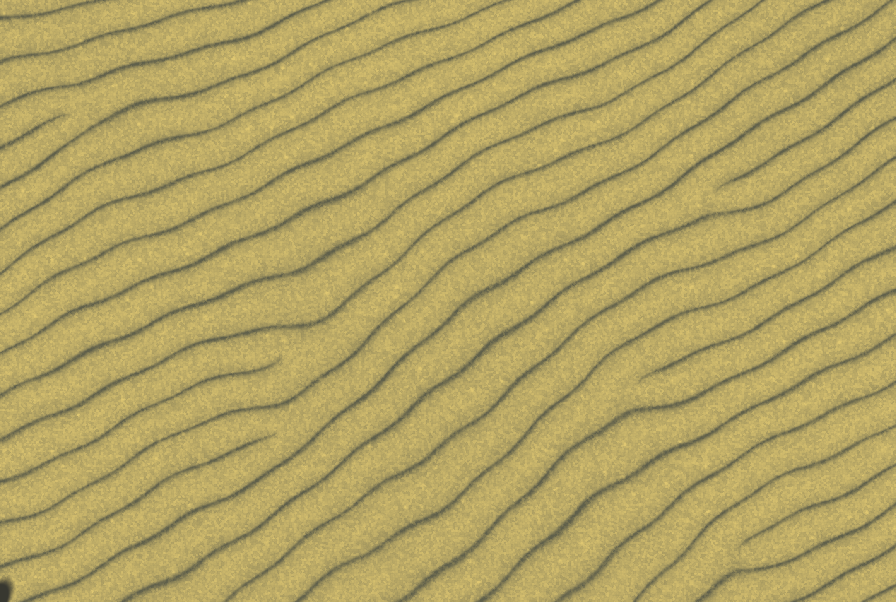
Give the GLSL for this texture, as a Shadertoy shader.

```glsl
// Wind-rippled golden sand: wavy diagonal ridges with forks, thin shadows and grain.

vec2 hash2(vec2 p) {
    vec3 q = fract(p.xyx * vec3(0.1031, 0.1030, 0.0973));
    q += dot(q, q.yzx + 33.33);
    return fract((q.xx + q.yz) * q.zy);
}

// Cellular noise: x = distance to the nearest grain, y = its random tone
vec2 grains(vec2 p) {
    vec2 cell = floor(p), nearest = vec2(9.0, 0.0);
    for (int j = -1; j <= 1; j++)
    for (int i = -1; i <= 1; i++) {
        vec2 id = cell + vec2(i, j);
        vec2 rnd = hash2(id);
        float d = length(id + 0.15 + 0.7 * rnd - p);
        if (d < nearest.x) nearest = vec2(d, hash2(id + 71.7).x);
    }
    return nearest;
}

// Forks in the ripples: position, and the side that gains a ridge (1 right, -1 left)
const vec3 FORKS[6] = vec3[6](
    vec3(1.19, 0.68, 1.0), vec3(1.06, 0.36, 1.0), vec3(1.23, 0.08, 1.0),
    vec3(0.46, 0.28, -1.0), vec3(0.47, 0.41, -1.0), vec3(0.12, 0.81, -1.0));

// x = ripple phase, whole numbers at the shadows; y = shadow strength
vec2 ripples(vec2 p) {
    float bow = sin(3.1416 * p.x / 1.49);
    float phase = 14.0 * p.y - 7.2 * p.x - 0.12;
    phase += bow * (4.4 * (p.y * p.y - p.y) + 1.05);

    // Local sag and small meanders
    vec2 sag = p - vec2(0.47, 0.40);
    phase += 0.6 * exp(-20.0 * dot(sag, sag));
    phase += 0.12 * sin(9.0 * p.x + 5.0 * p.y) + 0.09 * sin(19.0 * p.x - 8.0 * p.y + 1.0);
    phase += 0.04 * sin(37.0 * p.x + 23.0 * p.y + 2.0);

    // Each fork winds the phase by one turn
    float strength = 1.0;
    for (int i = 0; i < 6; i++) {
        vec2 q = p - FORKS[i].xy;
        phase += atan(q.y, FORKS[i].z * q.x) / 6.28318;
        strength *= smoothstep(-0.015, 0.06, length(q));
    }
    return vec2(phase, strength);
}

void mainImage(out vec4 fragColor, in vec2 fragCoord) {
    vec2 p = fragCoord / iResolution.y;

    // Ridge profile: sharp upper shadow edge, softer lower one
    vec2 ripple = ripples(p);
    float d = fract(ripple.x + 0.5) - 0.5;
    float wear = 0.5 + 0.28 * sin(11.0 * p.x - 16.0 * p.y) + 0.22 * sin(27.0 * p.x + 9.0 * p.y);
    float width = (d > 0.0 ? 0.045 : 0.075) * mix(0.8, 1.2, wear);
    float shadow = exp(-d * d / (width * width)) * ripple.y;
    float crest = sin(3.1416 * abs(d));
    float tone = 0.62 + 0.27 * crest - mix(0.55, 0.72, wear) * shadow;
    tone += 0.025 * sin(4.0 * p.x + 2.0) * sin(5.0 * p.y);

    // Fine and coarse grain, with a few glints
    vec2 fine = grains(p * 250.0);
    vec2 coarse = grains(p * 110.0 + 17.0);
    tone += 0.30 * (fine.y - 0.5) + 0.14 * (0.4 - fine.x);
    tone += 0.10 * (coarse.y - 0.5);
    tone += 0.25 * smoothstep(0.97, 1.0, coarse.y) * smoothstep(0.5, 0.1, coarse.x);

    vec3 sand = mix(vec3(0.43, 0.42, 0.31), vec3(0.80, 0.72, 0.42), clamp(tone, -0.15, 1.2));

    // Dark pebble in the lower left corner
    float pebble = length((p - vec2(0.0, 0.012)) * vec2(1.3, 1.0)) + 0.006 * sin(90.0 * p.x + 60.0 * p.y);
    sand = mix(vec3(0.22, 0.22, 0.19), sand, smoothstep(0.022, 0.034, pebble));

    fragColor = vec4(sand, 1.0);
}
```
